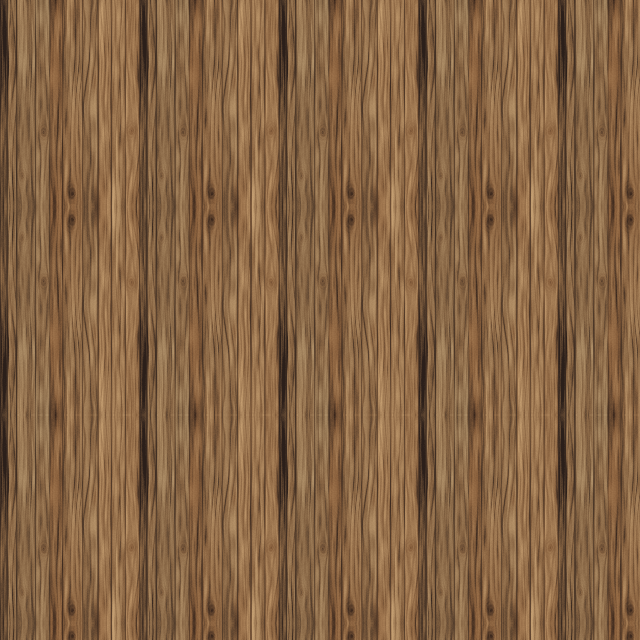
Give the GLSL for this texture, as a Shadertoy shader.

```glsl
// Weathered timber boards: a tile of ten uneven vertical planks repeats across,
// and is mirrored up and down. Grain is stretched value noise bent around knots;
// stains, seams and a sooty band darken a tone that a three-colour ramp tints.

#define REPEATS 4.585       // tiles across the canvas
#define MIRROR_Y 0.677      // height of one mirror line
#define HALF_HEIGHT 0.3255  // distance between mirror lines
#define SEAM_HALF 0.0050    // half width of a seam, in tile widths
#define RING_DENSITY 175.0  // growth ring phase per tile width
#define GRAIN_DEPTH 0.41
#define DARK vec3(0.17, 0.12, 0.10)
#define MID vec3(0.52, 0.38, 0.25)
#define LIGHT vec3(0.74, 0.60, 0.43)

const int PLANKS = 10;
const float EDGE[11] = float[](0.0, 0.053, 0.119, 0.254, 0.357, 0.449,
                               0.592, 0.703, 0.798, 0.898, 1.0);
const float TONE[10] = float[](0.44, 0.57, 0.56, 0.56, 0.50, 0.58, 0.61, 0.67, 0.70, 0.67);
const float WARMTH[10] = float[](0.0, -0.3, -0.3, -0.4, 0.6, 0.1, 0.0, 0.3, 0.3, 0.5);

// Knots and stains: centre x, centre y, half width, darkness.
const int KNOTS = 5;
const vec4 KNOT[5] = vec4[](vec4(0.316, 0.53, 0.023, 0.24), vec4(0.520, 0.09, 0.028, 0.24),
    vec4(0.940, 0.54, 0.020, 0.22), vec4(0.160, 0.22, 0.018, 0.18), vec4(0.645, 1.49, 0.024, 0.05));
const int STAINS = 5;
const vec4 STAIN[5] = vec4[](vec4(0.417, 0.0, 0.046, 0.28), vec4(0.400, 1.49, 0.026, 0.30),
    vec4(0.700, 0.0, 0.046, 0.26), vec4(0.675, 0.92, 0.018, 0.26), vec4(0.530, 0.0, 0.060, 0.12));

float hash(vec2 p) {
    return fract(sin(dot(p, vec2(127.1, 311.7))) * 43758.5453);
}

float noise(vec2 p) {
    vec2 i = floor(p), f = fract(p);
    f = f * f * (3.0 - 2.0 * f);
    return mix(mix(hash(i), hash(i + vec2(1, 0)), f.x),
               mix(hash(i + vec2(0, 1)), hash(i + vec2(1, 1)), f.x), f.y);
}

// Horizontal offset across the tile border.
float wrapOffset(float x) {
    return fract(x + 0.5) - 0.5;
}

// Signed grain tone around zero; g.x runs across the fibres.
float grain(vec2 g) {
    float broad = noise(g * vec2(17.0, 1.6)) - 0.5;
    float streak = noise(g * vec2(48.0, 2.4) + 17.0) - 0.5;
    float fibre = noise(g * vec2(97.0, 8.0) + 41.0) - 0.5;
    float phase = g.x * RING_DENSITY + 14.0 * noise(g * vec2(8.0, 1.3) + 5.0);
    float ring = pow(0.5 + 0.5 * sin(phase), 5.0) - 0.25;
    float ringDepth = 0.85 * noise(g * vec2(18.0, 2.0) + 29.0);
    float crack = smoothstep(0.78, 0.94, noise(g * vec2(64.0, 0.8) + 73.0));
    return 0.60 * broad + 0.75 * streak + 0.85 * fibre - ringDepth * ring - 0.50 * crack;
}

void mainImage(out vec4 fragColor, in vec2 fragCoord) {
    vec2 uv = fragCoord / iResolution.xy;
    float pixel = REPEATS / iResolution.x;

    // Tile coordinates: repeat across, fold up and down.
    float fold = abs(mod(uv.y - MIRROR_Y + HALF_HEIGHT, 2.0 * HALF_HEIGHT) - HALF_HEIGHT);
    vec2 p = vec2(fract(uv.x * REPEATS), fold * REPEATS);

    int plank = 0;
    for (int i = 1; i < PLANKS; i++) if (p.x >= EDGE[i]) plank = i;
    float id = float(plank);

    // Bend the fibres around knots and collect their darkness.
    float across = p.x + 0.028 * (noise(vec2(p.x * 6.0 + id * 3.7, p.y * 2.8)) - 0.5);
    float knotShade = 0.0;
    for (int i = 0; i < KNOTS; i++) {
        vec4 k = KNOT[i];
        vec2 d = p - k.xy;
        float inPlank = step(EDGE[plank], k.x) * step(k.x, EDGE[plank + 1]);
        vec2 q = d / (k.z * vec2(2.0, 4.5));
        across -= 0.75 * d.x * exp(-dot(q, q)) * inPlank;
        d.x += 0.012 * (noise(p * 30.0) - 0.5);
        float r = length(d / (k.z * vec2(1.0, 1.7)));
        float rings = 0.6 + 0.4 * sin(r * 9.0 + 3.0 * noise(d * 50.0));
        knotShade += k.w * inPlank * (0.8 * exp(-r * r * 1.8) + 0.6 * exp(-r * r * 0.35) * rings);
    }

    // Soft elongated stains with ragged fibres.
    float stainShade = 0.0;
    float ragged = 0.3 + 1.4 * noise(vec2(across * 48.0, p.y * 3.0 + id));
    for (int i = 0; i < STAINS; i++) {
        vec4 s = STAIN[i];
        vec2 q = vec2(wrapOffset(p.x - s.x) / s.z, (p.y - s.y) / (s.z * 4.5));
        stainShade += s.w * exp(-dot(q, q)) * ragged;
    }

    // Sooty band along the tile border, strongest at the far mirror line.
    float bandX = wrapOffset(p.x - 0.022) / 0.036;
    float soot = exp(-bandX * bandX) * mix(0.08, 0.23, smoothstep(0.3, 1.45, p.y)) * ragged;

    float tone = TONE[plank] + GRAIN_DEPTH * grain(vec2(across, p.y + id * 11.3));
    tone += 0.09 * (noise(vec2(p.x * 5.0 + id * 9.0, p.y * 3.0)) - 0.5);
    tone += 0.06 * (hash(floor(p * 150.0)) - 0.5);
    tone -= knotShade + stainShade + soot;

    // Pale scuffs along the far mirror line.
    float joint = 1.0 - smoothstep(0.0, 0.010, HALF_HEIGHT * REPEATS - p.y);
    tone += 0.08 * joint * smoothstep(0.4, 0.8, noise(vec2(p.x * 60.0, 3.0)));

    // Seams of uneven strength with a pale worn edge beside them.
    float left = p.x - EDGE[plank], right = EDGE[plank + 1] - p.x;
    float edgeId = left < right ? id : mod(id + 1.0, float(PLANKS));
    float gap = min(left, right);
    float wear = mix(0.60, 1.0, hash(vec2(edgeId, 4.0)))
               * mix(0.65, 1.1, noise(vec2(edgeId * 5.0, p.y * 5.0)));
    float seam = 1.0 - smoothstep(SEAM_HALF - 0.5 * pixel, SEAM_HALF + 0.5 * pixel, gap);
    tone += 0.10 * exp(-pow((left - 0.015) / 0.006, 2.0)) * wear;
    tone = mix(tone, 0.06, seam * min(wear, 1.0) * 0.9);

    // Tint: ramp plus a reddish or olive cast for each plank.
    tone = clamp(tone, 0.0, 1.05);
    vec3 color = tone < 0.5 ? mix(DARK, MID, tone * 2.0) : mix(MID, LIGHT, tone * 2.0 - 1.0);
    float red = WARMTH[plank] + 0.5 * (noise(vec2(id * 4.0, p.y * 2.0)) - 0.5)
              + 1.5 * (stainShade + knotShade);
    color *= 1.0 + red * vec3(0.04, -0.02, -0.07);
    fragColor = vec4(clamp(color, 0.0, 1.0), 1.0);
}
```
